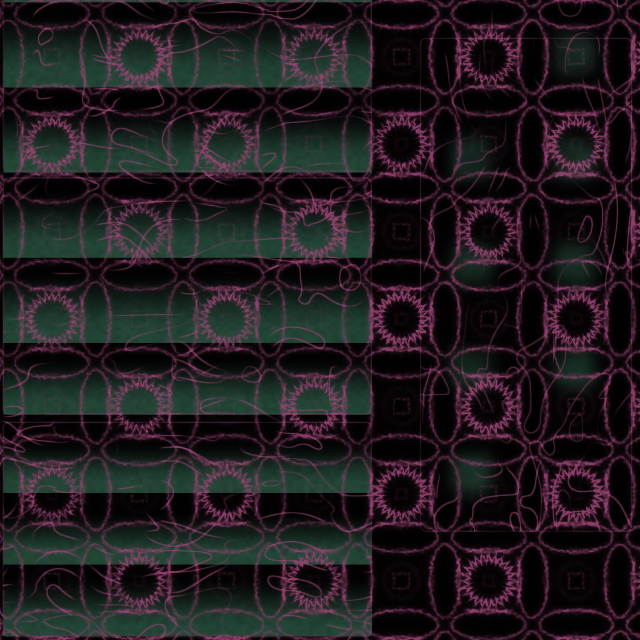
Give the GLSL for this pattern, as a Shadertoy shader.

```glsl
// Checkered lattice of frayed mauve wreaths and lenses over banded green panels with fine scratches.

const float PITCH = 0.1365;                  // lattice cell, seven and a bit per side
const vec2 FIRST = vec2(0.0812, 0.0888);     // centre of the top left cell
const vec3 INK = vec3(0.60, 0.27, 0.45);
const vec3 GREEN = vec3(0.135, 0.28, 0.215);
const vec3 GROUND = vec3(0.008, 0.003, 0.006);

float hash(vec2 p) {
    return fract(sin(dot(p, vec2(127.1, 311.7))) * 43758.5453);
}

float noise(vec2 p) {
    vec2 i = floor(p), f = fract(p);
    f = f * f * (3.0 - 2.0 * f);
    return mix(mix(hash(i), hash(i + vec2(1, 0)), f.x),
               mix(hash(i + vec2(0, 1)), hash(i + vec2(1, 1)), f.x), f.y);
}

// Soft line with a faint halo
float stroke(float d, float width) {
    float k = d * d / (width * width);
    return exp(-k) + 0.16 * exp(-k / 9.0);
}

float ellipseDist(vec2 p, vec2 radii) {
    float k = length(p / radii);
    return (k - 1.0) * k / max(length(p / (radii * radii)), 0.001);
}

float boxDist(vec2 p, vec2 halfSize, float corner) {
    vec2 q = abs(p) - halfSize + corner;
    return length(max(q, 0.0)) + min(max(q.x, q.y), 0.0) - corner;
}

// Ring of pointed teeth around a small square
float wreath(vec2 c) {
    float r = length(c);
    float tooth = abs(fract(atan(c.y, c.x) * 24.0 / 6.28318) - 0.5) * 2.0;
    float zigzag = (r - mix(0.225, 0.305, tooth)) * 0.4;
    float core = stroke(boxDist(c, vec2(0.055), 0.01), 0.02);
    return 0.95 * stroke(zigzag, 0.012) + 0.4 * stroke(r - 0.235, 0.02) + 0.1 * core;
}

// Small dotted square with a faint ring
float rosette(vec2 c) {
    float dots = 0.65 + 0.35 * cos(c.x * 110.0) * cos(c.y * 110.0);
    float frame = stroke(boxDist(c, vec2(0.085), 0.01), 0.014);
    return 0.34 * frame * dots + 0.07 * stroke(length(c) - 0.2, 0.035);
}

float lattice(vec2 p) {
    vec2 g = (p - FIRST) / PITCH + 0.5;
    float full = mod(floor(g.x) + floor(g.y), 2.0);
    vec2 fray = vec2(noise(p * 230.0), noise(p * 230.0 + 71.0)) - 0.5;
    vec2 c = fract(g) - 0.5 + fray * 0.022;
    vec2 q = abs(c);
    // Lenses on the cell edges cross near the corners
    float lenses = stroke(ellipseDist(q - vec2(0.5, 0.0), vec2(0.17, 0.42)), 0.017)
                 + stroke(ellipseDist(q - vec2(0.0, 0.5), vec2(0.42, 0.17)), 0.017);
    // Peaked brackets on the four sides
    float side = max(q.x, q.y), along = min(q.x, q.y);
    float bracket = stroke(side - 0.37 + 0.15 * along, 0.017) * smoothstep(0.32, 0.2, along);
    float ink = 0.62 * lenses + mix(0.16, 0.62, full) * bracket;
    ink += mix(rosette(c), wreath(c), full);
    return ink * (0.5 + 0.65 * noise(p * 310.0)) * (0.75 + 0.4 * noise(p * 17.0));
}

// Thin broken contours of a warped noise field
float scratches(vec2 p, vec2 stretch, float seed) {
    vec2 warp = vec2(noise(p * 9.0 + seed), noise(p * 11.0 + seed + 31.0));
    float n = noise(p * stretch + warp * 3.5 + seed);
    float d = abs(n - 0.5) / max(fwidth(n) * iResolution.y, 0.4);
    float broken = smoothstep(0.42, 0.75, noise(p * stretch.yx * 0.8 + seed * 2.0));
    return exp(-d * d / 1.3e-6) * broken;
}

// Thin worn outline of a rounded panel given by its two corners
float outline(vec2 p, vec2 lo, vec2 hi) {
    float d = boxDist(p - 0.5 * (lo + hi), 0.5 * (hi - lo), 0.009);
    return exp(-d * d / 1.2e-6) * (0.2 + 0.6 * noise(p * 34.0));
}

// Green ramps: four tall bands, then four shorter ones split by a gap
float bands(float y, float px) {
    float lower = step(0.5365, y), last = step(0.6589, y);
    float gap = step(0.6485, y) * (1.0 - last);
    float size = mix(0.133, 0.112, lower);
    float t = (y - mix(0.0045, 0.5365 + 0.0104 * last, lower)) / size;
    float f = fract(t), start = 0.08 + 0.2 * hash(vec2(floor(t), lower + 3.0));
    return smoothstep(start, 0.9, f) * smoothstep(0.0, px / size, 1.0 - f) * (1.0 - gap);
}

// Two columns of soft spots, missing at two opposite ends
float spots(vec2 p) {
    float sum = 0.0;
    for (int i = 0; i < 10; i++) {
        vec2 id = vec2(i % 2, i / 2);
        vec2 d = abs(p - vec2(0.737, 0.085) - id * vec2(0.161, 0.164)) / 0.034;
        sum += (i == 0 || i == 9) ? 0.0 : exp(-dot(d * d, d));
    }
    return sum * (0.5 + 0.45 * noise(p * 24.0));
}

void mainImage(out vec4 fragColor, in vec2 fragCoord) {
    vec2 p = fragCoord / iResolution.xy;
    p.y = 1.0 - p.y;
    float px = 1.0 / iResolution.y;
    float left = smoothstep(-px, px, 0.288 - abs(p.x - 0.293)) * smoothstep(px, -px, p.y - 0.996);
    float right = smoothstep(px, -px, boxDist(p - vec2(0.822, 0.4), vec2(0.165, 0.43), 0.01));

    float green = left * bands(p.y, px) * (0.88 + 0.16 * noise(p * 150.0)) + 0.75 * spots(p);
    float wisps = left * (scratches(p, vec2(6.0, 25.0), 5.0) + scratches(p, vec2(10.0, 38.0), 19.0))
                + right * (scratches(p, vec2(25.0, 6.0), 43.0) + 0.7 * scratches(p, vec2(36.0, 9.0), 61.0));
    float frames = outline(p, vec2(0.005, -0.02), vec2(0.58, 0.267))
                 + outline(p, vec2(0.005, 0.278), vec2(0.58, 0.647))
                 + outline(p, vec2(0.005, 0.66), vec2(0.58, 0.995))
                 + outline(p, vec2(0.657, 0.06), vec2(0.987, 0.83));

    vec3 color = mix(GROUND, GREEN, clamp(green, 0.0, 1.0));
    float ink = lattice(p) * mix(1.0, 0.8, left) + 0.65 * wisps + 0.6 * frames;
    fragColor = vec4(mix(color, INK, clamp(ink, 0.0, 1.0) * 0.9), 1.0);
}
```
